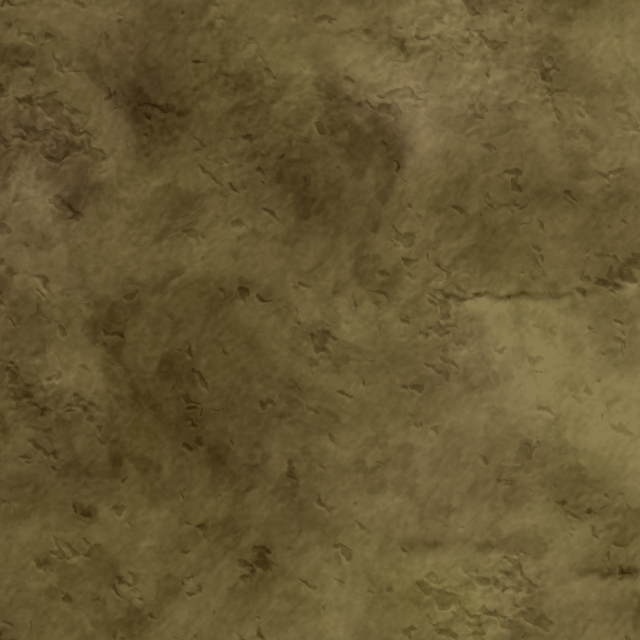
Give the GLSL for this texture, as a Shadertoy shader.

```glsl
// Weathered olive-brown plaster: cloudy stains, ragged creases and small pits.
// Blended cellular noise is layered and warped by sines to give the stains;
// broad gradients set light and shade, short distance shapes cut the marks.

const vec3 MID_OCHRE = vec3(0.392, 0.335, 0.194);
const vec3 TONE_STEP = vec3(0.056, 0.055, 0.044);
const vec3 OLIVE_TINT = vec3(-0.004, 0.006, -0.018);

vec2 hash2(vec2 p) {
    vec3 q = fract(p.xyx * vec3(0.1031, 0.1030, 0.0973));
    q += dot(q, q.yzx + 33.33);
    return fract((q.xx + q.yz) * q.zy);
}

mat2 rotation(float angle) {
    float c = cos(angle), s = sin(angle);
    return mat2(c, s, -s, c);
}

// Soft cellular noise: scattered points blend their random tones, -1 to 1
float cellBlend(vec2 p) {
    vec2 cell = floor(p), f = p - cell;
    float total = 0.0, weights = 0.02;
    for (int y = -1; y <= 1; y++)
    for (int x = -1; x <= 1; x++) {
        vec2 o = vec2(x, y);
        vec2 d = o + hash2(cell + o) - f;
        float w = max(0.0, 1.0 - dot(d, d));
        w *= w * w;
        total += w * (2.0 * hash2(cell + o + 71.7).x - 1.0);
        weights += w;
    }
    return total / weights;
}

// Octaves of cellular noise, turned at each step to hide the grid
float clouds(vec2 p, int octaves, float gain) {
    float sum = 0.0, amp = 1.0;
    for (int i = 0; i < octaves; i++) {
        sum += amp * cellBlend(p);
        p = rotation(0.65) * p * 1.93 + 17.3;
        amp *= gain;
    }
    return sum;
}

// Layered sines that bend the stains out of round
vec2 sineWarp(vec2 p, float amount) {
    for (int i = 0; i < 4; i++) {
        p += amount * sin(p.yx * vec2(13.0, 17.0) + vec2(1.3, 4.1));
        p = rotation(0.5) * p;
        amount *= 0.8;
    }
    return rotation(-2.0) * p;
}

float patchAt(vec2 p, vec2 centre, vec2 radius) {
    vec2 d = (p - centre) / radius;
    return exp(-dot(d, d));
}

// Broad light and shade over the wall
float broadTone(vec2 p) {
    float tone = 0.65 * (p.x - 0.45);
    tone -= 1.35 * patchAt(p, vec2(0.42, 0.70), vec2(0.19, 0.11));
    tone -= 1.00 * patchAt(p, vec2(0.05, 0.82), vec2(0.13, 0.17));
    tone -= 1.15 * patchAt(p, vec2(0.32, 0.22), vec2(0.20, 0.20));
    tone += 1.50 * patchAt(p, vec2(0.97, 0.36), vec2(0.17, 0.17));
    tone += 0.85 * patchAt(p, vec2(0.65, 0.88), vec2(0.25, 0.16));
    tone += 0.80 * patchAt(p, vec2(0.72, 0.06), vec2(0.25, 0.08));
    return tone + 0.22;
}

// Curved dark groove with a pale lip under it
float crease(vec2 p, vec2 centre, float reach, float bend, float width) {
    vec2 q = p - centre;
    float ragged = 0.005 * cellBlend(p * 38.0) + 0.004 * cellBlend(p * 95.0);
    float d = (q.y - bend * q.x * q.x + ragged) / width;
    float fade = 1.0 - smoothstep(0.25 * reach, reach, abs(q.x));
    fade *= 0.7 + 0.6 * cellBlend(p * vec2(30.0, 8.0));
    float lip = (d + 3.2) / 2.3;
    return fade * (0.55 * exp(-lip * lip) - exp(-d * d));
}

// Sparse dark chips, gathered where the crust is loose
float chips(vec2 p, float scale, float loose) {
    float depth = clouds(rotation(0.5) * p * vec2(0.7, 1.2) * scale, 3, 0.65);
    return smoothstep(0.75, 1.25, depth + 0.45 * loose);
}

void mainImage(out vec4 fragColor, in vec2 fragCoord) {
    vec2 p = fragCoord / iResolution.xy;
    vec2 jitter = vec2(cellBlend(p * 60.0), cellBlend(p * 60.0 + 9.0));
    vec2 rough = p + 0.006 * jitter;
    vec2 stain = sineWarp(p, 0.020) + 0.004 * jitter;

    // Stains, broad shading and smaller ragged blotches
    float tone = 1.1 * broadTone(stain) + 1.15 * clouds(stain * 5.5 + 3.0, 6, 0.63);
    tone -= 0.85 * smoothstep(0.25, 0.95, clouds(stain * 13.0 + 7.0, 5, 0.65));

    // Raised, side-lit crust in loose patches
    float loose = smoothstep(0.0, 0.7, cellBlend(stain * 6.0 + 31.0));
    vec2 crustPoint = rough * vec2(38.0, 50.0);
    float crust = clouds(crustPoint, 3, 0.7) - clouds(crustPoint + vec2(0.22, -0.3), 3, 0.7);
    tone += crust * (0.20 + 0.45 * loose);

    // Creases and chips
    tone += 2.3 * crease(p, vec2(0.80, 0.535), 0.19, 0.6, 0.005);
    tone += 1.3 * crease(p, vec2(0.69, 0.150), 0.13, -0.5, 0.011);
    tone += 1.6 * crease(p, vec2(0.96, 0.105), 0.09, 0.8, 0.007);
    vec2 lit = rough + vec2(0.002, 0.006);
    tone += 0.6 * chips(lit, 36.0, loose) - 1.5 * chips(rough, 36.0, loose);

    // Fine diagonal brush grain and dust
    tone += 0.30 * cellBlend(rotation(-0.8) * p * vec2(70.0, 170.0));
    tone += 0.28 * cellBlend(p * 150.0 + 23.0);

    // Ochre to olive colour
    float olive = 0.8 * (p.x - p.y) + 0.7 * clouds(stain * 4.0 + 50.0, 3, 0.5);
    vec3 colour = MID_OCHRE + TONE_STEP * clamp(tone, -3.6, 2.8);
    colour += OLIVE_TINT * clamp(olive, -0.8, 1.0);
    fragColor = vec4(colour, 1.0);
}
```
